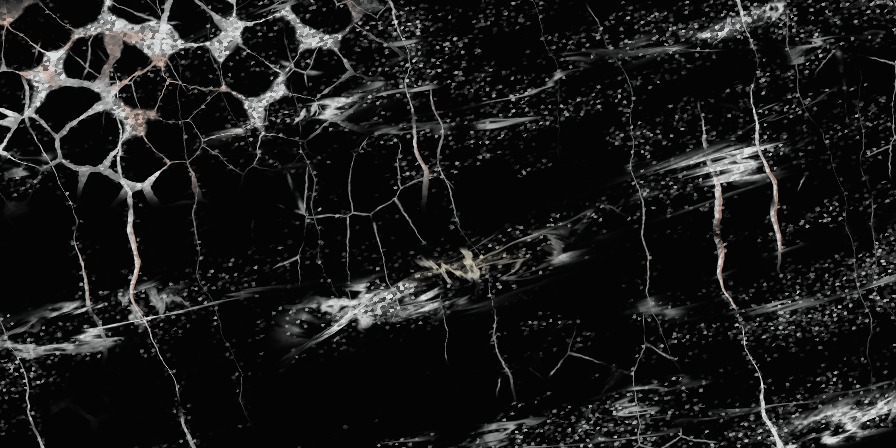
Give the GLSL for this texture, as a Shadertoy shader.

```glsl
// Black marble with steep pale veins, a cellular vein net and dusty diagonal wisps.

const vec3 BLACK = vec3(0.016, 0.017, 0.019);
const vec3 PALE  = vec3(0.86, 0.87, 0.87);
const vec3 RUST  = vec3(0.80, 0.58, 0.48);
const vec3 BEIGE = vec3(0.82, 0.79, 0.71);

float hash(float n) { return fract(sin(n * 127.1 + 3.7) * 43758.5); }

vec2 hash2(vec2 p) {
    return fract(sin(vec2(dot(p, vec2(127.1, 311.7)), dot(p, vec2(269.5, 183.3)))) * 43758.5);
}

// Layered sines, each octave turned and bent by the sum so far; about -1 to 1
float waves(vec2 p) {
    float sum = 0.0, amp = 0.5;
    for (int i = 0; i < 6; i++) {
        sum += amp * sin(p.x + 1.7 * sin(p.y * 0.9 + float(i)));
        p = mat2(1.5, 1.2, -1.2, 1.5) * p + 1.5 * sum;
        amp *= 0.55;
    }
    return sum;
}

vec2 waves2(vec2 p) { return vec2(waves(p), waves(p + 40.0)); }

// Cellular noise: nearest distance, second distance, random value of the cell
vec3 cells(vec2 p) {
    vec3 res = vec3(9.0, 9.0, 0.0);
    for (int y = -1; y <= 1; y++)
    for (int x = -1; x <= 1; x++) {
        vec2 corner = floor(p) + vec2(x, y);
        vec2 r = hash2(corner);
        float d = length(corner + r - p);
        if (d < res.x) res = vec3(d, res.x, fract(r.x * 17.0 + r.y * 9.0));
        else res.y = min(res.y, d);
    }
    return res;
}

// Coordinates along and across the diagonal grain
vec2 alongGrain(vec2 p) {
    vec2 dir = normalize(vec2(1.0, 0.32));
    return vec2(dot(p, dir), dot(p, vec2(-dir.y, dir.x)));
}

float stroke(float d, float halfWidth, float px) {
    return clamp((halfWidth - abs(d)) / px + 0.5, 0.0, 1.0);
}

// Thin line where a wave field crosses zero
float filament(vec2 p, float width) {
    return 1.0 - smoothstep(0.15 * width, width, abs(waves(p)));
}

float wisp(vec2 p, vec2 centre, vec2 size) {
    vec2 d = alongGrain(p - centre) / size;
    return exp(-dot(d, d));
}

// One steep vein: light, warmth, dusty halo
vec3 vein(vec2 p, float startX, float seed, float px) {
    float top = mix(0.6, 1.25, hash(seed));
    float bottom = top - mix(0.4, 1.1, hash(seed + 0.3));
    float thick = pow(hash(seed + 0.6), 2.0);
    float phase = 6.28 * hash(seed + 0.8);
    float path = startX + 0.24 * (1.0 - p.y) + 0.022 * sin(7.0 * p.y + phase)
               + 0.010 * sin(19.0 * p.y + 2.0 * phase) + 0.005 * sin(47.0 * p.y + 3.0 * phase);
    float d = (p.x - path) * 0.95;
    float swell = 0.75 + 0.5 * sin(11.0 * p.y + phase);
    float ends = smoothstep(bottom, bottom + 0.1, p.y) * (1.0 - smoothstep(top - 0.04, top, p.y));
    float light = stroke(d, mix(0.001, 0.006, thick) * swell, px) * mix(0.5, 1.0, sqrt(thick)) * ends;
    float warm = smoothstep(-0.001, 0.003, d) * smoothstep(-0.2, 0.6, sin(9.0 * p.y + 2.0 * phase));
    return vec3(light, warm * light, exp(-abs(d) / 0.012) * ends * (0.25 + 0.4 * thick));
}

void mainImage(out vec4 fragColor, in vec2 fragCoord) {
    float px = 1.0 / iResolution.y;
    vec2 p = fragCoord * px;
    vec2 q = alongGrain(p);
    vec2 bent = p + 0.010 * waves2(p * 11.0) + 0.003 * waves2(p * 45.0);
    float patches = waves(p * 22.0 + 7.0);
    vec3 grain = cells(q * vec2(115.0, 165.0));
    float sparkle = fract(grain.z * 37.7);

    // Wisps: crisp filaments and grainy cores along the grain
    vec2 w = p + 0.03 * waves2(q * vec2(5.0, 12.0));
    float centreWisp = wisp(w, vec2(1.08, 0.42), vec2(0.22, 0.050));
    float wisps = centreWisp;
    wisps = max(wisps, wisp(w, vec2(0.84, 0.31), vec2(0.24, 0.055)));
    wisps = max(wisps, wisp(w, vec2(1.68, 0.95), vec2(0.24, 0.030)));
    wisps = max(wisps, wisp(w, vec2(1.62, 0.62), vec2(0.32, 0.035)) * 0.8);
    wisps = max(wisps, wisp(w, vec2(0.66, 0.73), vec2(0.15, 0.025)));
    wisps = max(wisps, wisp(w, vec2(1.88, 0.05), vec2(0.24, 0.030)) * 0.8);
    wisps = max(wisps, wisp(w, vec2(0.25, 0.28), vec2(0.40, 0.055)) * 0.6);
    float fibres = filament(q * vec2(3.5, 18.0) + 11.0, 0.17) * smoothstep(0.05, 0.6, wisps);
    float curls = filament(bent * 10.0 + 23.0, 0.13) * smoothstep(0.25, 0.7, wisps);
    float cores = smoothstep(0.75, 1.15, wisps + 0.5 * waves(q * vec2(14.0, 40.0)));
    float light = max(max(fibres, 0.9 * curls), cores * mix(0.3, 1.0, sparkle));

    // Vein net with rounded holes, gathered at the upper left
    vec2 netOffset = (p - vec2(0.32, 0.83)) / vec2(0.50, 0.22);
    float netMask = smoothstep(0.2, 0.5, exp(-dot(netOffset, netOffset)) + 0.25 * waves(p * 5.0));
    vec3 net = cells((bent + 0.02 * waves2(p * 5.0 + 9.0)) * vec2(9.0, 11.0) + 3.0);
    float gap = net.y - net.x;
    float netWidth = mix(0.02, 0.15, smoothstep(-0.2, 0.9, waves(p * 9.0 + 30.0)));
    float netLight = stroke(gap, netWidth, 14.0 * px) * (0.85 + 0.3 * patches);
    float joints = smoothstep(0.60, 0.68, net.x + 0.10 * patches) * mix(0.55, 1.0, sparkle);
    netLight = max(netLight, joints) * netMask;
    light = max(light, netLight);

    // Broken cracks: short curling lines in scattered places
    float crackMask = smoothstep(0.35, 0.6, waves(p * 4.0 + 61.0) + 0.3 * patches);
    float cracks = stroke(cells(bent * vec2(9.0, 6.0) + 51.0).y - cells(bent * vec2(9.0, 6.0) + 51.0).x,
                          0.02, 12.0 * px) * crackMask;
    light = max(light, 0.7 * cracks);

    // Steep veins spaced across the slab
    float warm = 0.6 * netLight * smoothstep(0.1, 0.6, waves(p * 7.0 + 50.0));
    float halo = 0.6 * netMask * exp(-gap / 0.10);
    for (int i = 0; i < 14; i++) {
        float seed = float(i) + 1.0;
        vec3 v = vein(bent, -0.2 + 0.157 * (float(i) + 0.8 * hash(seed + 0.45)), seed, px);
        light = max(light, v.x * smoothstep(-1.0, -0.2, patches));
        warm = max(warm, v.y);
        halo = max(halo, v.z);
    }

    // Mineral dust and hairlines drawn out along the grain
    float clouds = 0.8 * waves(q * vec2(1.5, 5.0) + 5.0) + 0.6 * waves(q * vec2(6.0, 30.0) + 2.0);
    float density = 0.65 * smoothstep(-0.15, 1.3, clouds + 0.25 * patches) * (1.0 - 0.7 * netMask);
    density = clamp(density + 0.6 * wisps * (0.7 + 0.6 * patches) + 0.6 * halo, 0.0, 0.9);
    float dust = smoothstep(-0.05, 0.05, density - grain.z) * smoothstep(0.0, 0.1, density);
    dust *= 1.0 - 0.6 * smoothstep(0.3, 0.7, grain.x);
    dust *= mix(0.14, 0.85, sparkle * sparkle) * (0.7 + 0.5 * density);
    float hairs = filament(q * vec2(1.7, 9.0) + 17.0, 0.06);
    hairs *= 0.65 * smoothstep(0.03, 0.35, density) * (0.7 + 0.5 * patches);
    light = clamp(max(light * (0.75 + 0.3 * sparkle), max(dust, hairs)), 0.0, 1.0);

    vec3 stone = mix(PALE, BEIGE, smoothstep(0.3, 0.9, centreWisp));
    stone = mix(stone, RUST, clamp(warm, 0.0, 0.85));
    fragColor = vec4(mix(BLACK, stone, light), 1.0);
}
```
